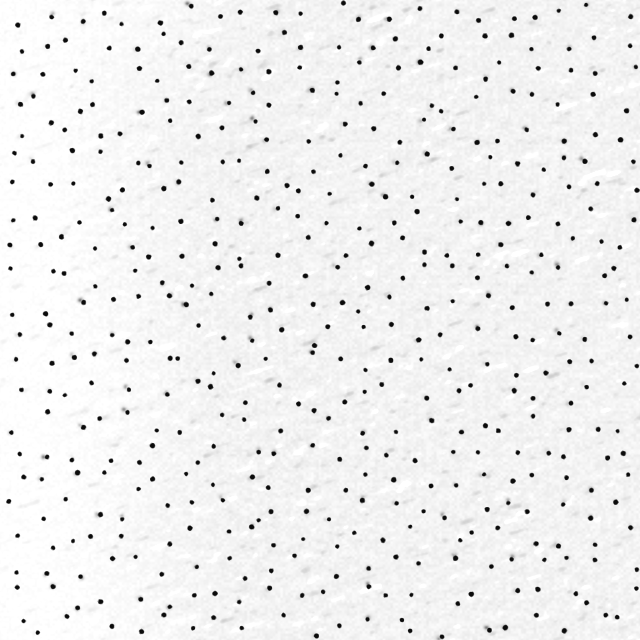
Write a Shadertoy shader that draws this texture.

```glsl
// White embossed paper pricked with small, irregularly scattered black dots.

const float DOT_CELLS = 22.0;       // dots across the canvas
const float DOT_JITTER = 0.80;      // share of a cell a dot may wander
const float DOT_RADIUS = 0.0036;
const float DOT_SOFTNESS = 0.0014;
const float SMUDGE_RADIUS = 0.0055;
const float GRAIN_SCALE = 250.0;
const float GRAIN_DEPTH = 0.055;
const float RELIEF_SCALE = 42.0;
const float RELIEF_DEPTH = 0.07;
const float CREASE_DEPTH = 0.55;
const float LIT_PAPER = 1.0;        // left side
const float SHADED_PAPER = 0.954;   // right side
const float INK = 0.045;

float hash(vec2 p) {
    return fract(sin(dot(p, vec2(127.1, 311.7))) * 43758.545);
}

vec2 hash2(vec2 p) {
    return vec2(hash(p), hash(p + vec2(37.3, 91.7)));
}

float noise(vec2 p) {
    vec2 cell = floor(p);
    vec2 f = fract(p);
    f = f * f * (3.0 - 2.0 * f);
    float low = mix(hash(cell), hash(cell + vec2(1, 0)), f.x);
    float high = mix(hash(cell + vec2(0, 1)), hash(cell + vec2(1, 1)), f.x);
    return mix(low, high, f.y);
}

// Height of the paper, in slightly stretched, rising ripples
float paperHeight(vec2 p) {
    vec2 q = mat2(0.85, -0.35, 0.35, 1.15) * p * RELIEF_SCALE;
    return 0.65 * noise(q) + 0.35 * noise(q * 2.1 + 17.0);
}

float paperTone(vec2 uv) {
    float shade = smoothstep(0.0, 0.42, uv.x + 0.12 * (noise(uv * 5.0) - 0.5));
    float tone = mix(LIT_PAPER, SHADED_PAPER, shade);

    // Relief lit from the upper left, with rare deeper creases
    float slope = paperHeight(uv) - paperHeight(uv + vec2(-0.003, 0.005));
    float crease = max(abs(slope) - 0.17, 0.0) * sign(slope);
    tone += (RELIEF_DEPTH * slope + CREASE_DEPTH * crease) * mix(0.5, 1.0, shade);

    // Fine tooth of the sheet
    float grain = noise(uv * GRAIN_SCALE) - 0.5;
    return tone + GRAIN_DEPTH * grain * mix(0.6, 1.0, shade);
}

// Returns ink coverage in x and the faint smudge beside it in y
vec2 dots(vec2 uv, float pixel) {
    vec2 home = floor(uv * DOT_CELLS);
    vec2 cover = vec2(0.0);
    float soft = max(DOT_SOFTNESS, 0.7 * pixel);
    for (int y = -1; y <= 1; y++) {
        for (int x = -1; x <= 1; x++) {
            vec2 cell = home + vec2(x, y);
            vec2 random = hash2(cell + 5.0);
            vec2 center = (cell + 0.5 + DOT_JITTER * (random - 0.5)) / DOT_CELLS;
            vec2 d = uv - center;

            // Slightly uneven round spot
            float wobble = 0.0011 * (noise(uv * 330.0) - 0.5);
            float radius = DOT_RADIUS * mix(0.85, 1.13, hash(cell + 23.0));
            float ink = 1.0 - smoothstep(-soft, soft, length(d) + wobble - radius);

            // Grey burr, mostly up and to the left
            vec2 offset = (hash2(cell + 61.0) - vec2(0.75, 0.3)) * 0.008;
            float strength = 0.4 * pow(hash(cell + 83.0), 4.0);
            float burr = length(d - offset) / SMUDGE_RADIUS;
            float smudge = strength * exp(-2.0 * burr * burr);
            cover = max(cover, vec2(ink, smudge));
        }
    }
    return cover;
}

void mainImage(out vec4 fragColor, in vec2 fragCoord) {
    float size = min(iResolution.x, iResolution.y);
    vec2 uv = fragCoord / size;
    vec2 cover = dots(uv, 1.0 / size);
    float tone = paperTone(uv);
    tone *= 1.0 - cover.y * (0.5 + noise(uv * 200.0));
    tone = mix(clamp(tone, 0.0, 1.0), INK, cover.x);
    fragColor = vec4(vec3(tone), 1.0);
}
```
